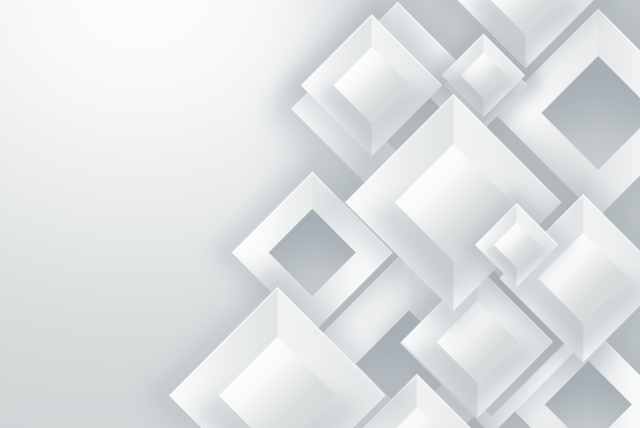
Write a WebGL 2 fragment shader that draws this background.

```glsl
#version 300 es
precision highp float;
// Pale paper diamonds, raised and hollow, layered over a soft grey gradient.

#define ASPECT 1.5
#define INNER_RATIO 0.54
#define SHADOW_SOFTNESS 0.042
#define SHADOW_STRENGTH 0.34
#define RIM_WIDTH 0.0018
#define LIGHT_POS vec2(0.33, 1.02)

uniform vec2 u_resolution;
out vec4 outColor;

const vec3 WHITE = vec3(0.985, 0.988, 0.988);
const vec3 SILVER = vec3(0.82, 0.835, 0.84);
const vec3 SLATE = vec3(0.65, 0.685, 0.71);

// Hollow frames: centre, outer radius, opening radius
const vec4 FRAMES[6] = vec4[6](
  vec4(0.932, 0.746, 0.250, 0.102), vec4(1.402, 0.736, 0.244, 0.133),
  vec4(0.959, 0.150, 0.275, 0.125), vec4(0.732, 0.410, 0.189, 0.102),
  vec4(1.379, 0.055, 0.189, 0.102), vec4(1.152, 0.199, 0.215, 0.172));

// Raised tiles: centre, outer radius
const vec3 TILES[10] = vec3[10](
  vec3(1.232, 1.010, 0.170), vec3(1.139, 0.801, 0.098),
  vec3(1.133, 0.824, 0.098), vec3(0.871, 0.801, 0.166),
  vec3(1.119, 0.201, 0.178), vec3(1.0625, 0.527, 0.254),
  vec3(1.367, 0.350, 0.197), vec3(0.977, -0.045, 0.172),
  vec3(0.650, 0.076, 0.254), vec3(1.211, 0.428, 0.098));

float diamond(vec2 p, float radius) {
  return (abs(p.x) + abs(p.y) - radius) * 0.70711;
}

float coverage(float dist) {
  return clamp(0.5 - dist * u_resolution.y, 0.0, 1.0);
}

// Rounded soft shadow outside a diamond
float shadow(vec2 p, float radius, float softness) {
  vec2 q = abs(vec2(p.x + p.y, p.x - p.y)) * 0.70711 - radius * 0.70711;
  float dist = length(max(q, 0.0));
  return exp(-dist * dist / (softness * softness));
}

vec3 backdrop(vec2 p) {
  float falloff = smoothstep(0.0, 1.12, length((p - LIGHT_POS) * vec2(0.85, 1.0)));
  vec3 color = mix(WHITE, SILVER, falloff);
  float haze = smoothstep(0.58, 0.95, p.x + 0.05 * sin(p.y * 4.0));
  return mix(color, SLATE, 0.42 * haze);
}

// Lit faces, split by a vertical ridge; q is in units of the radius
vec3 facets(vec2 q, float px) {
  float left = mix(0.42, 0.95, smoothstep(0.0, 1.0, -q.x));
  float right = mix(0.76, 0.48, smoothstep(0.0, 0.9, q.x));
  left -= 0.12 * smoothstep(0.1, -0.9, q.y);
  right += 0.12 * smoothstep(0.0, -0.9, q.y);
  return mix(SILVER, WHITE, mix(left, right, smoothstep(-px, px, q.x)));
}

vec3 frameFace(vec2 q, float px) {
  float left = mix(0.60, 1.0, smoothstep(0.0, 0.8, -q.x));
  float right = mix(0.50, 0.95, smoothstep(0.0, 0.7, q.x));
  left -= 0.65 * smoothstep(0.1, -0.7, q.y) * smoothstep(0.2, -0.6, q.x);
  return mix(SILVER, WHITE, mix(left, right, smoothstep(-px, px, q.x)));
}

// Shadow, body and bright upper left rim of one diamond
vec3 placeBody(vec3 color, vec2 p, float radius, vec3 face) {
  float dist = diamond(p, radius);
  float softness = SHADOW_SOFTNESS * (0.5 + radius * 3.0);
  color = mix(color, SLATE, SHADOW_STRENGTH * shadow(p, radius, softness));
  float rim = smoothstep(RIM_WIDTH * 2.0, 0.0, abs(dist + RIM_WIDTH));
  face = mix(face, WHITE, 0.7 * rim * step(0.0, p.y));
  return mix(color, face, coverage(dist));
}

void main() {
  vec2 p = gl_FragCoord.xy / u_resolution * vec2(ASPECT, 1.0);
  float px = 1.0 / u_resolution.y;
  vec3 color = backdrop(p);

  // Hollow frames lie below
  for (int i = 0; i < 6; i++) {
    vec4 f = FRAMES[i];
    vec2 d = p - f.xy;
    vec3 face = frameFace(d / f.z, px / f.z);
    float depth = smoothstep(0.9, -0.9, d.y / f.w + 0.3 * abs(d.x) / f.w);
    vec3 opening = mix(SLATE, SILVER, 0.75 * depth);
    face = mix(face, opening, coverage(diamond(d, f.w)));
    color = placeBody(color, d, f.z, face);
  }

  // Raised tiles lie on top, each with a smaller lit cap
  for (int i = 0; i < 10; i++) {
    vec3 t = TILES[i];
    vec2 d = p - t.xy;
    float capRadius = t.z * INNER_RATIO;
    vec3 face = facets(d / t.z, px / t.z);
    float under = shadow(d + vec2(0.0, 0.12 * t.z), capRadius, 0.22 * t.z);
    face = mix(face, SLATE, 0.42 * under * smoothstep(0.35, -0.35, d.y / t.z));
    float slope = smoothstep(-0.9, 0.9, (d.x - d.y) / capRadius);
    vec3 cap = mix(WHITE, SILVER, 0.85 * slope);
    face = mix(face, cap, coverage(diamond(d, capRadius)));
    color = placeBody(color, d, t.z, face);
  }

  outColor = vec4(color, 1.0);
}
```
